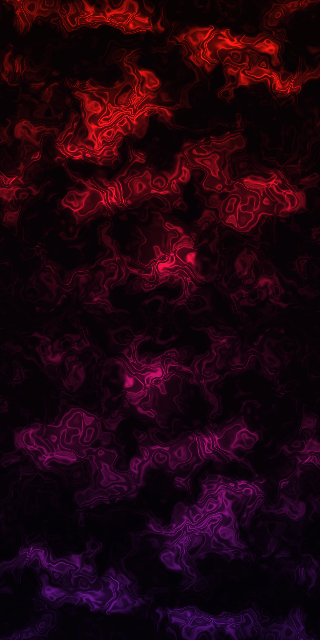
Reproduce this background procedurally as a WebGL 1 fragment shader.

```glsl
precision highp float;
// Smoky clouds of curling filaments, red at the top fading to violet below.
// Soft masses are laid out in the upper half and turned half a circle into the
// lower half; contour lines of warped gradient noise draw the filaments.
uniform vec2 u_resolution;

const float TAU = 6.2831853;

vec2 gradientAt(vec2 cell) {
  vec3 h = fract(vec3(cell.xyx) * vec3(0.1031, 0.1030, 0.0973));
  h += dot(h, h.yzx + 33.33);
  float angle = TAU * fract((h.x + h.y) * h.z);
  return vec2(cos(angle), sin(angle));
}

float gradientNoise(vec2 p) {
  vec2 cell = floor(p);
  vec2 f = p - cell;
  vec2 u = f * f * f * (f * (f * 6.0 - 15.0) + 10.0);
  vec2 e = vec2(1.0, 0.0);
  float a = dot(gradientAt(cell), f);
  float b = dot(gradientAt(cell + e), f - e);
  float c = dot(gradientAt(cell + e.yx), f - e.yx);
  float d = dot(gradientAt(cell + 1.0), f - 1.0);
  return mix(mix(a, b, u.x), mix(c, d, u.x), u.y);
}

float fbm(vec2 p) {
  float sum = 0.0;
  float amplitude = 0.6;
  for (int i = 0; i < 3; i++) {
    sum += amplitude * gradientNoise(p);
    p = mat2(1.6, 1.2, -1.2, 1.6) * p + 7.3;
    amplitude *= 0.5;
  }
  return sum;
}

vec2 warpField(vec2 p) {
  return vec2(fbm(p + 3.1), fbm(p + 41.7));
}

// Soft ellipse, sheared by slope
float mass(vec2 p, vec2 center, vec2 radius, float slope) {
  vec2 d = p - center;
  d.y -= slope * d.x;
  d /= radius;
  return exp(-dot(d, d));
}

// Cloud layout of the upper half
float cloudLayout(vec2 p) {
  float m = 0.0;
  // Upper band
  m += 0.75 * mass(p, vec2(-0.43, 0.97), vec2(0.13, 0.05), -0.1);
  m += 0.95 * mass(p, vec2(-0.13, 0.97), vec2(0.15, 0.06), -0.2);
  m += 0.55 * mass(p, vec2(0.44, 0.97), vec2(0.10, 0.05), 0.1);
  m += 1.00 * mass(p, vec2(0.20, 0.86), vec2(0.13, 0.06), 0.1);
  m += 0.85 * mass(p, vec2(0.36, 0.76), vec2(0.16, 0.04), 0.1);
  m += 0.45 * mass(p, vec2(-0.37, 0.75), vec2(0.12, 0.06), -0.4);
  // Diagonal plume
  m += 1.05 * mass(p, vec2(-0.08, 0.66), vec2(0.12, 0.10), 0.1);
  m += 0.90 * mass(p, vec2(-0.24, 0.56), vec2(0.12, 0.06), 0.5);
  m += 0.35 * mass(p, vec2(-0.43, 0.60), vec2(0.10, 0.08), 0.2);
  // Middle band
  m += 0.75 * mass(p, vec2(0.00, 0.44), vec2(0.15, 0.06), 0.1);
  m += 0.70 * mass(p, vec2(-0.20, 0.37), vec2(0.10, 0.08), 0.5);
  m += 0.55 * mass(p, vec2(-0.46, 0.42), vec2(0.08, 0.10), 0.5);
  m += 0.42 * mass(p, vec2(0.22, 0.48), vec2(0.12, 0.10), 0.0);
  m += 0.50 * mass(p, vec2(0.41, 0.46), vec2(0.10, 0.06), 0.2);
  m += 0.50 * mass(p, vec2(0.29, 0.35), vec2(0.13, 0.07), 0.2);
  // Lower knot and its faint sides
  m += 0.95 * mass(p, vec2(0.02, 0.19), vec2(0.12, 0.12), 0.0);
  m += 0.42 * mass(p, vec2(-0.27, 0.12), vec2(0.14, 0.09), -0.2);
  m += 0.32 * mass(p, vec2(0.32, 0.14), vec2(0.14, 0.11), 0.0);
  return m;
}

// Brightness of clouds and filaments
float smoke(vec2 p) {
  vec2 warp = warpField(p * 7.0);
  float cloud = cloudLayout(p + 0.13 * warp);
  float ragged = fbm(p * 9.0 + 2.5 * warp + 17.0);
  float density = smoothstep(0.08, 1.05, cloud + 0.65 * ragged);

  float contour = fbm(p * vec2(5.0, 6.0) + 1.5 * warp);
  float ridge = 1.0 - abs(sin(contour * 26.0));
  float strand = 1.0 - abs(sin(contour * 11.0 + ragged * 6.0));
  float filaments = 0.65 * ridge * ridge + 0.5 * strand * strand;

  float faint = 0.16 * smoothstep(-0.15, 0.3, ragged + 0.3 * cloud);
  return density * (0.32 + 0.95 * filaments) + faint * filaments;
}

// Hue from violet (height -1) to red (height 1)
vec3 smokeColor(float height) {
  vec3 violet = vec3(0.34, 0.07, 0.50);
  vec3 magenta = vec3(0.70, 0.05, 0.34);
  vec3 crimson = vec3(0.92, 0.07, 0.18);
  vec3 red = vec3(1.00, 0.09, 0.05);
  vec3 color = mix(violet, magenta, smoothstep(-1.0, -0.05, height));
  color = mix(color, crimson, smoothstep(-0.15, 0.4, height));
  return mix(color, red, smoothstep(0.3, 0.85, height));
}

void main() {
  vec2 p = (gl_FragCoord.xy - 0.5 * u_resolution) / u_resolution.x;
  p.y *= 2.0 * u_resolution.x / u_resolution.y;
  // Half-turn symmetry, blended across the middle
  float light = mix(smoke(-p), smoke(p), smoothstep(-0.04, 0.04, p.y));
  vec3 backdrop = mix(vec3(0.018, 0.006, 0.03), vec3(0.03, 0.006, 0.012), 0.5 + 0.5 * p.y);
  gl_FragColor = vec4(backdrop + smokeColor(p.y) * min(light, 1.1), 1.0);
}
```
